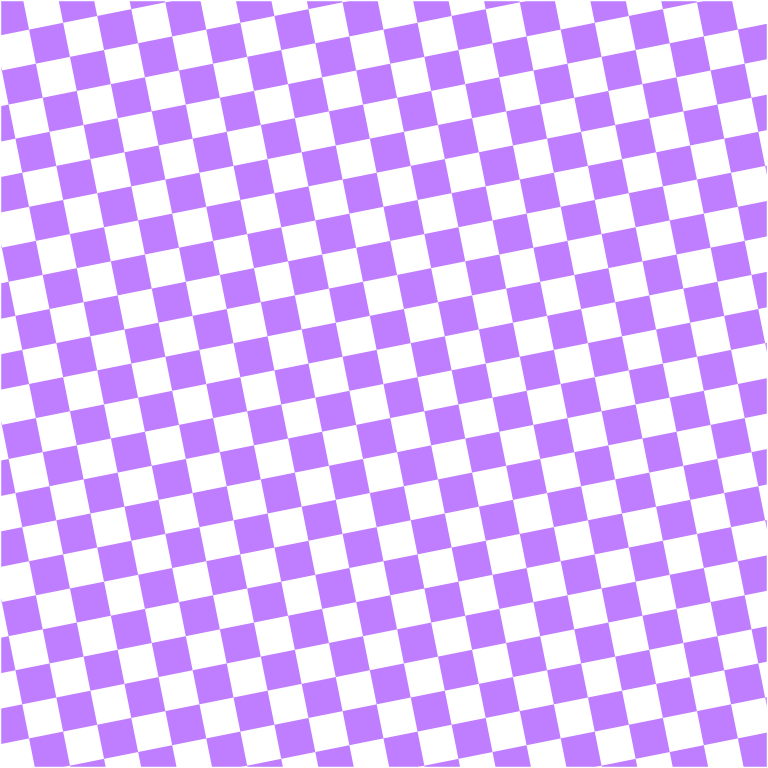
This pattern is drawn by a WebGL 1 fragment shader. Its source:

```glsl
precision highp float;
// Tilted two-colour checkerboard inside a hairline white margin.

uniform vec2 u_resolution;

#define CELL_SIZE 0.04525
#define TILT_SLOPE 0.2
#define GRID_CENTER vec2(0.4993, 0.5)
#define MARGIN 0.0016
#define PURPLE vec3(0.75, 0.49, 1.0)
#define WHITE vec3(1.0)

// Smoothed square wave: +1 on even cells, -1 on odd cells.
vec2 squareWave(vec2 cell, float pixelInCells) {
  vec2 edgeDistance = 0.5 - abs(mod(cell + 0.5, 2.0) - 1.0);
  return clamp(2.0 * edgeDistance / pixelInCells, -1.0, 1.0);
}

void main() {
  float pixel = 1.0 / min(u_resolution.x, u_resolution.y);
  vec2 uv = gl_FragCoord.xy * pixel;

  // Rotate into the tilted grid, measured in cells.
  vec2 along = normalize(vec2(1.0, TILT_SLOPE));
  vec2 across = vec2(-along.y, along.x);
  vec2 offset = uv - GRID_CENTER;
  vec2 cell = vec2(dot(offset, along), dot(offset, across)) / CELL_SIZE;

  // Opposite signs on the two axes make a purple cell.
  vec2 wave = squareWave(cell, pixel / CELL_SIZE);
  float purple = 0.5 - 0.5 * wave.x * wave.y;

  // Fade to white at the canvas border.
  vec2 toBorder = min(uv, u_resolution * pixel - uv);
  float inset = min(toBorder.x, toBorder.y) - MARGIN;
  purple *= clamp(inset / pixel + 0.5, 0.0, 1.0);

  gl_FragColor = vec4(mix(WHITE, PURPLE, purple), 1.0);
}
```
